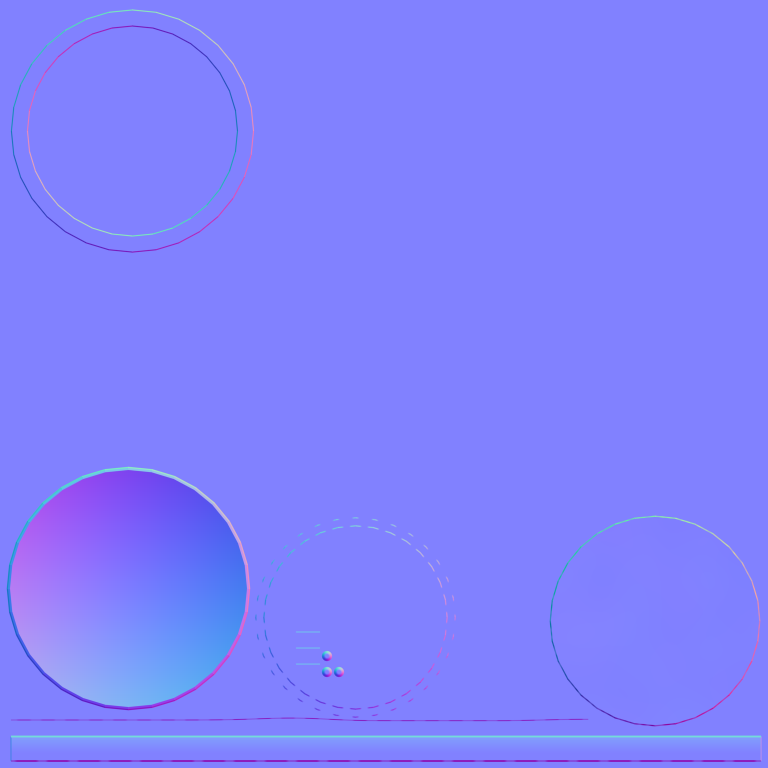
Give the GLSL for this texture map, as a three.js fragment shader.

```glsl
// Tangent-space normal map: bevelled rings, a concave dish, dashed circles, studs and a trim bar.
varying vec2 vUv;

const float PI = 3.14159265;
const float SOFT = 0.0009;
const float FACETS = 32.0;
const vec3 FLAT_NORMAL = vec3(0.506, 0.506, 1.0);

vec2 hashGradient(vec2 cell) {
  float angle = 2.0 * PI * fract(sin(dot(cell, vec2(127.1, 311.7))) * 43758.5);
  return vec2(cos(angle), sin(angle));
}

float gradientNoise(vec2 p) {
  vec2 cell = floor(p);
  vec2 f = p - cell;
  vec2 w = f * f * (3.0 - 2.0 * f);
  float a = dot(hashGradient(cell), f);
  float b = dot(hashGradient(cell + vec2(1.0, 0.0)), f - vec2(1.0, 0.0));
  float c = dot(hashGradient(cell + vec2(0.0, 1.0)), f - vec2(0.0, 1.0));
  float d = dot(hashGradient(cell + vec2(1.0)), f - vec2(1.0));
  return mix(mix(a, b, w.x), mix(c, d, w.x), w.y);
}

// Encodes a sideways lean of the surface as a colour.
vec3 encodeTilt(vec2 tilt) {
  float z = sqrt(max(0.0, 1.0 - dot(tilt, tilt)));
  return vec3(tilt, z) * 0.5 + vec3(0.506, 0.506, 0.5);
}

float inside(float d) {
  return 1.0 - smoothstep(-SOFT, SOFT, d);
}

float stroke(float d, float halfWidth) {
  return inside(abs(d) - halfWidth);
}

float span(float x, float start, float end) {
  return inside(start - x) * inside(x - end);
}

// Soft repeating dash, centred on whole numbers.
float dash(float t, float duty) {
  float fromCentre = abs(fract(t + 0.5) - 0.5) * 2.0;
  return 1.0 - smoothstep(duty - 0.15, duty + 0.15, fromCentre);
}

vec2 facetDirection(vec2 p) {
  float angle = (floor(atan(p.y, p.x) * FACETS / (2.0 * PI)) + 0.5) * 2.0 * PI / FACETS;
  return vec2(cos(angle), sin(angle));
}

// Thin faceted ring; a negative lean faces the centre.
vec3 addRing(vec3 base, vec2 p, float radius, float halfWidth, float lean, float strength) {
  vec2 dir = facetDirection(p);
  float d = dot(p, dir) - radius * cos(PI / FACETS);
  return mix(base, encodeTilt(dir * lean), stroke(d, halfWidth) * strength);
}

vec3 addDashedRing(vec3 base, vec2 p, float radius, float duty, float strength) {
  float turn = atan(p.y, p.x) * FACETS / (2.0 * PI);
  return addRing(base, p, radius, 0.0008, 0.75, dash(turn, duty) * strength);
}

// Concave dish with an outward bevelled rim.
vec3 addDish(vec3 base, vec2 p, float radius) {
  vec2 dir = facetDirection(p);
  float d = dot(p, dir) - radius * cos(PI / FACETS);
  vec3 rim = mix(encodeTilt(dir * 0.55), encodeTilt(dir * 0.85), stroke(d, 0.0016));
  vec3 bowl = encodeTilt(-p / radius * 0.46 + vec2(-0.03, -0.04));
  return mix(base, mix(rim, bowl, inside(d + 0.0042)), inside(d));
}

vec3 addStud(vec3 base, vec2 p, float radius) {
  float r = length(p);
  float slope = smoothstep(0.2, 0.75, r / radius) * 0.75;
  return mix(base, encodeTilt(p / max(r, 0.0001) * slope), inside(r - radius));
}

// Wide bar: bright top, scalloped bottom, gently rounded face.
vec3 addBar(vec3 base, vec2 p, vec2 low, vec2 high) {
  float within = span(p.x, low.x, high.x) * span(p.y, low.y, high.y);
  float height = (p.y - low.y) / (high.y - low.y);
  vec3 c = mix(base, encodeTilt(vec2(0.0, 0.2 * smoothstep(0.25, 1.0, height))), within);
  float across = span(p.x, low.x, high.x);
  float up = span(p.y, low.y, high.y);
  c = mix(c, encodeTilt(vec2(-0.7, 0.0)), stroke(p.x - low.x, 0.0006) * up * 0.8);
  c = mix(c, encodeTilt(vec2(0.6, 0.15)), stroke(p.x - high.x, 0.0006) * up * 0.8);
  c = mix(c, encodeTilt(vec2(-0.1, 0.7)), stroke(p.y - high.y, 0.0012) * across);
  float scallop = 0.5 + 0.5 * dash((p.x - low.x) * 24.6 - 0.5, 0.7);
  return mix(c, encodeTilt(vec2(0.1, -0.92)), stroke(p.y - low.y, 0.0011) * across * scallop);
}

void main() {
  vec2 uv = vUv;
  vec3 color = FLAT_NORMAL;

  // Upper groove
  vec2 groove = uv - vec2(0.1725, 0.8294);
  color = addRing(color, groove, 0.1576, 0.0007, 0.92, 0.9);
  color = addRing(color, groove, 0.1367, 0.0007, -0.92, 0.9);

  // Dish and dashed circles
  color = addDish(color, uv - vec2(0.1673, 0.2337), 0.1585);
  vec2 dial = uv - vec2(0.4629, 0.1960);
  color = addDashedRing(color, dial, 0.1193, 0.6, 0.8);
  color = addDashedRing(color, dial, 0.1298, 0.28, 0.7);

  // Right disc with a grainy steep edge
  vec2 disc = uv - vec2(0.8529, 0.1914);
  vec2 ripple = vec2(gradientNoise(uv * 14.0), gradientNoise(uv * 14.0 + 37.0)) * 0.03;
  color = mix(color, encodeTilt(ripple - disc * 0.1), inside(length(disc) - 0.136));
  float grain = clamp(0.8 + 0.6 * gradientNoise(uv * 150.0), 0.0, 1.0);
  color = addRing(color, disc, 0.1364, 0.0008, 0.97, grain);

  // Short slats and studs
  for (int i = 0; i < 3; i++) {
    float k = float(i);
    float slat = stroke(uv.y - 0.1771 + k * 0.0209, 0.0009) * span(uv.x, 0.3854, 0.4167);
    color = mix(color, encodeTilt(vec2(-0.12, 0.5)), slat * 0.75);
    vec2 stud = vec2(0.4258 + 0.0156 * step(1.5, k), 0.1458 - 0.0208 * step(0.5, k));
    color = addStud(color, uv - stud, 0.0066);
  }

  // Slightly bowed seam
  float hump = (uv.x - 0.378) / 0.06;
  float seamY = 0.0625 + 0.0025 * exp(-hump * hump) - 0.0009 * smoothstep(0.4, 0.48, uv.x)
    + 0.0018 * smoothstep(0.65, 0.76, uv.x);
  float seam = stroke(uv.y - seamY, 0.0006) * span(uv.x, 0.0143, 0.766);
  color = mix(color, encodeTilt(vec2(0.05, -0.9)), seam * (0.5 + 0.4 * dash(uv.x * 32.0, 0.55)));

  color = addBar(color, uv, vec2(0.0143, 0.0091), vec2(0.991, 0.0410));
  gl_FragColor = vec4(min(color, 1.0), 1.0);
}
```
